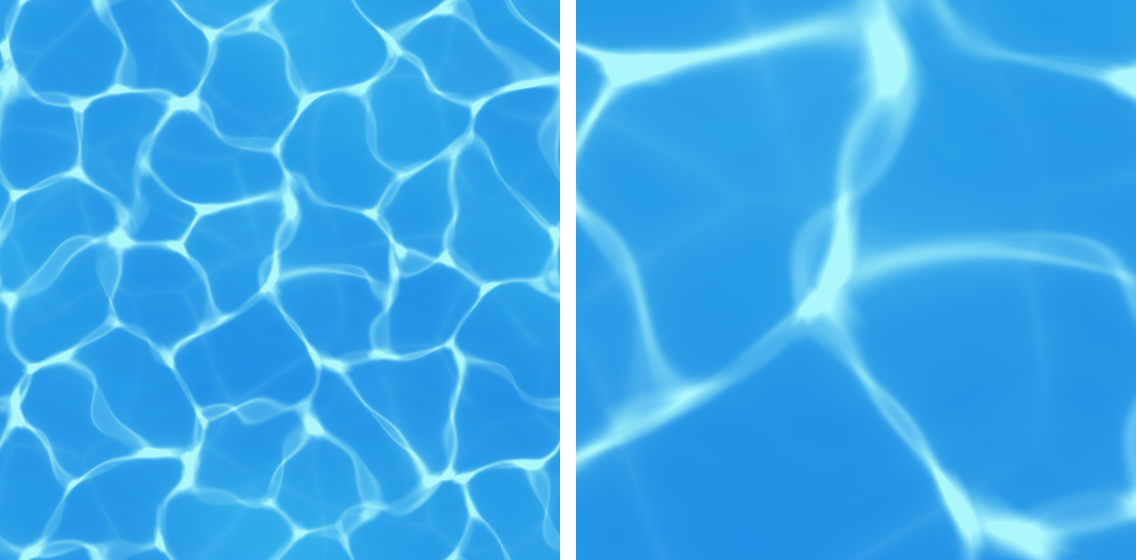
Left, the full canvas; right, a detail of the centre.
Give the GLSL for this texture, as a Shadertoy shader.

```glsl
// Sunlit pool water: bright caustic threads over a softly mottled blue.
// Two swayed copies of one wrapping cellular net cross each other; the gaps
// between them become pale ribbons and the cell corners become glints.

const float TAU = 6.2831853;
const float CELLS = 6.0;          // net cells across the tile
const float FAINT_CELLS = 5.0;    // cells of the dim, deeper net
const float JITTER = 0.88;        // irregularity of the cells
const float FOLD = 0.13;          // ribbon width, in cells
const float THREAD = 0.036;       // thread width, in cells
const float FLARE = 0.065;        // extra thread width near corners
const float GLINT_SIZE = 0.17;    // corner glint size, in cells
const float HALO = 0.13;          // reach of the glow, in cells
const float RIBBON_LIGHT = 0.17;

const vec3 DEEP = vec3(0.115, 0.555, 0.895);
const vec3 SHALLOW = vec3(0.180, 0.670, 0.920);
const vec3 SUNLIGHT = vec3(0.67, 0.97, 0.99);

vec2 hash2(vec2 p) {
    vec3 q = fract(p.xyx * vec3(0.1031, 0.1030, 0.0973));
    q += dot(q, q.yzx + 33.33);
    return fract((q.xx + q.yz) * q.zy);
}

// Smooth periodic displacement; whole frequencies keep it seamless.
vec2 sway(vec2 uv, float freq, float phase) {
    vec2 a = TAU * freq * uv;
    return 0.5 * vec2(sin(a.y + phase) + sin(a.x + a.y + 2.0 * phase),
                      sin(a.x + 1.7 * phase) + cos(a.x - a.y + phase));
}

// Wrapping cellular noise: xy = F2-F1 and F3-F1, zw = nearest cell.
vec4 cellNet(vec2 p, float count, float seed) {
    vec2 base = floor(p), nearest = base;
    vec3 f = vec3(9.0);
    for (int j = -2; j <= 2; j++)
    for (int i = -2; i <= 2; i++) {
        vec2 cell = base + vec2(i, j);
        vec2 rnd = hash2(mod(cell, count) + seed);
        float d = distance(p, cell + 0.5 + JITTER * (rnd - 0.5));
        if (d < f.x) { f = vec3(d, f.xy); nearest = cell; }
        else if (d < f.y) f = vec3(f.x, d, f.y);
        else f.z = min(f.z, d);
    }
    return vec4(f.yz - f.x, nearest);
}

// Thin threads that widen into their corners, with a soft halo.
float threads(vec4 net, float strength) {
    float width = THREAD + FLARE * exp(-net.y / 0.16);
    float core = exp(-pow(net.x / width, 2.0));
    float glow = exp(-net.x / HALO);
    return strength * (0.46 * core + 0.13 * glow);
}

float glints(vec4 net, float strength) {
    return strength * (1.0 - smoothstep(0.3, 1.0, net.y / GLINT_SIZE));
}

// Slow colour drift with fine, nearly horizontal streaks.
float waterTone(vec2 uv) {
    vec2 drift = sway(uv, 1.0, 2.3) + 0.7 * sway(uv, 2.0, 0.8);
    vec2 a = TAU * uv;
    float bend = sin(3.0 * a.x + 2.0 * a.y) + 0.7 * sin(5.0 * a.x - 3.0 * a.y);
    float streaks = sin(13.0 * a.y + 2.0 * a.x + 1.6 * bend)
                  * sin(4.0 * a.x + 5.0 * a.y + bend)
                  + 0.6 * sin(27.0 * a.y - 3.0 * a.x + 2.0 * bend)
                  * sin(7.0 * a.x - 4.0 * a.y);
    return 0.45 + 0.27 * (drift.x + 0.5 * drift.y) + 0.045 * streaks;
}

void mainImage(out vec4 fragColor, in vec2 fragCoord) {
    vec2 uv = fragCoord / iResolution.xy;

    // Two folded sheets of the same net
    vec2 p = uv * CELLS + 0.17 * sway(uv, 3.0, 0.6) + 0.04 * sway(uv, 7.0, 2.1);
    vec2 fold = FOLD * (sway(uv, 4.0, 1.3) + 0.5 * sway(uv, 7.0, 4.0));
    vec4 front = cellNet(p, CELLS, 11.0);
    vec4 back = cellNet(p + fold, CELLS, 11.0);

    // Patchy strength lets some threads fade away
    vec2 patches = sway(uv, 3.0, 3.7) + 0.7 * sway(uv, 5.0, 1.9);
    vec2 strength = mix(vec2(0.35), vec2(1.0), smoothstep(-0.9, 0.7, patches));

    float light = threads(front, strength.x) + threads(back, 0.8 * strength.y);
    light += 0.6 * glints(front, strength.x) + 0.3 * glints(back, strength.y);

    // Pale ribbons where the sheets disagree about the cell
    float between = any(notEqual(front.zw, back.zw)) ? 1.0 : 0.0;
    light += RIBBON_LIGHT * between * smoothstep(0.0, 0.07, min(front.x, back.x));

    // Dim, blurred net from deeper water
    vec2 q = uv * FAINT_CELLS + 0.2 * sway(uv, 2.0, 5.1);
    vec4 faint = cellNet(q, FAINT_CELLS, 47.0);
    light += 0.12 * strength.y * exp(-faint.x / 0.09);

    vec3 water = mix(DEEP, SHALLOW, clamp(waterTone(uv), 0.0, 1.0));
    fragColor = vec4(mix(water, SUNLIGHT, clamp(light, 0.0, 1.0)), 1.0);
}
```
